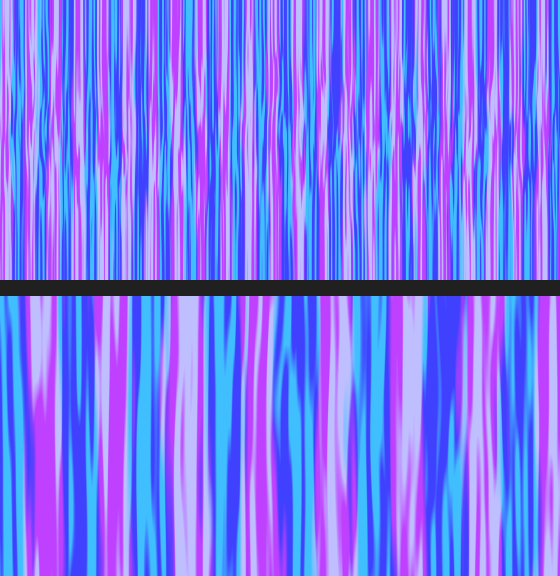
Top, the full canvas; bottom, a detail of the centre.
Reproduce this texture map procedurally as a Shadertoy shader.

```glsl
// Draws fine vertical fibres in blue, cyan, magenta and lavender.

const float TAU = 6.2831853;
const float BAND_COUNT = 23.0;    // broad red bands across the width
const float BAND_JITTER = 1.25;   // fine streaks breaking up the bands
const float BAND_GAIN = 1.8;      // hardness of the band edges
const float FIBRE_COUNT = 360.0;  // fine noise cells across the width
const float FIBRE_GAIN = 4.2;     // hardness of the fibre edges
const float FIBRE_BIAS = -0.015;  // below zero favours low green
const float RIPPLE_COUNT = 132.0; // near-regular stripes under the fibres
const float RIPPLE = 0.16;        // strength of those stripes
const float ROWS = 4.0;           // noise cells along the height
const float SWAY = 0.002;         // sideways wobble of the fibres
const float LOW = 0.25;
const float HIGH = 0.75;
const int SAMPLES = 4;            // smoothing steps across one pixel

float hash(vec2 p) {
    return fract(sin(dot(p, vec2(12.9898, 78.233))) * 43758.5453);
}

// One noise column, shifted along its length so that no rows line up
float column(float id, float y) {
    y += 9.0 * hash(vec2(id, 5.3));
    float cell = floor(y);
    return mix(hash(vec2(id, cell)), hash(vec2(id, cell + 1.0)), smoothstep(0.0, 1.0, y - cell));
}

// Value noise centred on zero
float noise(vec2 p) {
    float id = floor(p.x);
    return mix(column(id, p.y), column(id + 1.0, p.y), smoothstep(0.0, 1.0, p.x - id)) - 0.5;
}

// Fine streaks over a weaker layer of wider patches
float fibres(vec2 p, float seed) {
    float fine = noise(vec2(p.x * FIBRE_COUNT + seed * 11.0, p.y * ROWS));
    float wide = noise(vec2(p.x * FIBRE_COUNT * 0.4 + seed * 17.0, p.y * ROWS * 0.8));
    return fine + 0.25 * wide;
}

// Stripes of even width whose phase drifts, so they merge and part
float ripples(vec2 p) {
    float drift = 7.0 * noise(vec2(p.x * 50.0 + 710.0, p.y * ROWS));
    return RIPPLE * sin(TAU * RIPPLE_COUNT * p.x + drift);
}

vec2 redGreen(vec2 uv) {
    // Flatten the vertical change at both ends, so fibres start and end straight
    vec2 p = vec2(uv.x, 0.5 - 0.5 * cos(0.5 * TAU * uv.y));
    p.x += SWAY * noise(vec2(p.x * 45.0 + 310.0, p.y * ROWS));

    // Red: regular broad bands, frayed by streaks
    float band = sin(TAU * BAND_COUNT * p.x + noise(p * vec2(12.0, 3.0)));
    band += BAND_JITTER * fibres(p, 57.0);

    // Green: fine fibres only
    float fibre = fibres(p, 113.0) + ripples(p) + FIBRE_BIAS;

    vec2 level = 0.5 + vec2(BAND_GAIN * band, FIBRE_GAIN * fibre);
    return mix(vec2(LOW), vec2(HIGH), clamp(level, 0.0, 1.0));
}

void mainImage(out vec4 fragColor, in vec2 fragCoord) {
    vec2 sum = vec2(0.0);
    for (int i = 0; i < SAMPLES; i++) {
        float shift = (float(i) + 0.5) / float(SAMPLES) - 0.5;
        sum += redGreen((fragCoord + vec2(shift, 0.0)) / iResolution.xy);
    }
    fragColor = vec4(sum / float(SAMPLES), 1.0, 1.0);
}
```
